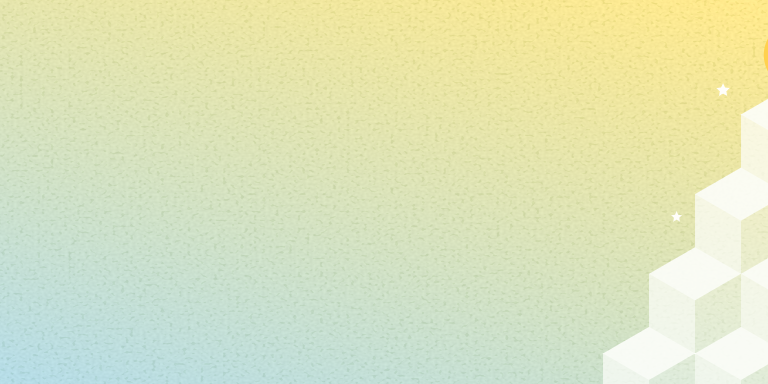
Reproduce this background procedurally as a WebGL 2 fragment shader.

```glsl
#version 300 es
precision highp float;

uniform vec2 u_resolution;
out vec4 fragColor;

vec2 hashGradient(vec2 cell) {
    vec3 h = fract(cell.xyx * vec3(0.1031, 0.1030, 0.0973));
    h += dot(h, h.yzx + 33.33);
    float angle = 6.28318 * fract((h.x + h.y) * h.z);
    return vec2(cos(angle), sin(angle));
}

float gradientNoise(vec2 p) {
    vec2 cell = floor(p);
    vec2 f = p - cell;
    vec2 u = f * f * f * (f * (f * 6.0 - 15.0) + 10.0);
    vec2 e = vec2(0.0, 1.0);
    float a = dot(hashGradient(cell), f);
    float b = dot(hashGradient(cell + e.yx), f - e.yx);
    float c = dot(hashGradient(cell + e.xy), f - e.xy);
    float d = dot(hashGradient(cell + e.yy), f - e.yy);
    return mix(mix(a, b, u.x), mix(c, d, u.x), u.y);
}

// Antialiased coverage of a signed distance
float coverage(float dist) {
    return clamp(0.5 - dist * u_resolution.y, 0.0, 1.0);
}

float starDistance(vec2 p, float radius) {
    float sector = 1.256637;
    float angle = mod(atan(p.x, p.y) + 0.5 * sector, sector) - 0.5 * sector;
    vec2 folded = length(p) * vec2(cos(angle), abs(sin(angle)));
    vec2 inner = 0.5 * radius * vec2(cos(0.5 * sector), sin(0.5 * sector));
    vec2 normal = normalize(vec2(inner.y, radius - inner.x));
    return dot(folded - vec2(radius, 0.0), normal);
}

// Opacity of one isometric cube: top, left and right rhombus in turn
float cubeOpacity(vec2 p, float edge) {
    float opacity = 0.0;
    vec3 faceOpacity = vec3(0.91, 0.72, 0.36);
    mat2 thirdTurn = mat2(-0.5, -0.866025, 0.866025, -0.5);
    for (int face = 0; face < 3; face++) {
        vec2 q = abs(p - vec2(0.0, 0.5 * edge));
        float dist = dot(q, vec2(0.5, 0.866025)) - 0.433013 * edge;
        opacity += faceOpacity[face] * coverage(dist);
        p = thirdTurn * p;
    }
    return opacity;
}

void main() {
    vec2 p = gl_FragCoord.xy / u_resolution.y;

    // Tilted sky gradient
    float t = clamp(0.5 + 0.19 * (p.x - 1.0) + 0.66 * (p.y - 0.5), 0.0, 1.0);
    vec3 color = mix(vec3(0.71, 0.86, 0.90), vec3(1.0, 0.912, 0.545), t);

    // Paper grain with sparse darker flecks
    float fine = gradientNoise(p * vec2(113.0, 147.0));
    float flecks = gradientNoise(p * vec2(87.0, 131.0) + 41.7);
    color += 0.035 * fine + 0.006;
    color -= vec3(0.05, 0.04, 0.06) * smoothstep(0.12, 0.45, flecks);

    // Sun at the right border
    float sun = length(p - vec2(2.078, 0.857)) - 0.089;
    color = mix(color, vec3(1.0, 0.82, 0.31), coverage(sun));

    // Stars
    float stars = min(starDistance(p - vec2(1.883, 0.765), 0.018),
                      starDistance(p - vec2(1.762, 0.435), 0.0145));
    color = mix(color, vec3(1.0, 0.998, 0.98), coverage(stars));

    // Staircase of translucent cubes, each row half a cube further left
    float edge = 0.1383;
    float cubes = 0.0;
    for (int row = 0; row < 4; row++) {
        for (int column = 0; column < 2; column++) {
            vec2 stairs = vec2(0.866025 * float(2 * column - row), -1.5 * float(row));
            cubes += cubeOpacity(p - vec2(2.0495, 0.6328) - edge * stairs, edge);
        }
    }
    color = mix(color, vec3(0.99, 0.995, 0.98), min(cubes, 1.0));

    fragColor = vec4(clamp(color, 0.0, 1.0), 1.0);
}
```
